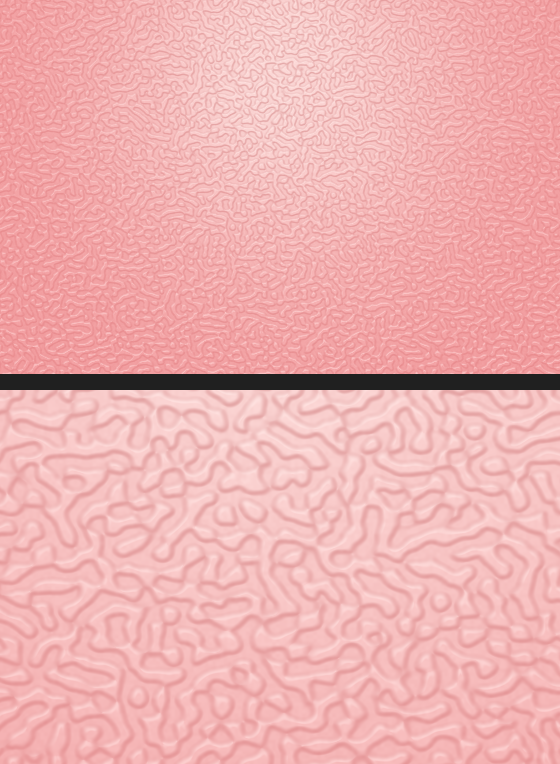
Top: the whole. Bottom: its middle third, enlarged.
Reproduce this texture procedurally as a Shadertoy shader.

```glsl
// Pink embossed leatherette: short raised worms with thin dark outlines under a soft glow.
// The worms are level sets of a sum of randomly turned wave packets, whose analytic
// gradient gives the distance to each outline and the direction of its slope.

#define CELLS 64.0          // wave packets per canvas height
#define STRETCH 0.83        // below 1 the worms run more horizontally
#define WAVE 4.7            // angular frequency of a packet, per cell
#define LEVEL 0.12          // height at which a worm begins
#define LINE_WIDTH 0.16     // outline half width, in cells
#define GROOVE 0.115        // outline darkness in the glow
#define SHINE 0.115         // brightness of slopes that face the light
#define GRAIN 0.022         // strength of the fine speckle
#define GLOW_CENTER vec2(0.51, 0.79)
#define GLOW_SPREAD vec2(0.11, 0.28)
#define RIM_COLOR vec3(0.945, 0.607, 0.616)
#define GLOW_COLOR vec3(0.980, 0.835, 0.828)

// Sineless hash: two values in 0..1 per lattice point
vec2 hash2(vec2 p) {
    vec3 q = fract(vec3(p.xyx) * vec3(0.1031, 0.1030, 0.0973));
    q += dot(q, q.yzx + 33.33);
    return fract((q.xx + q.yz) * q.zy);
}

// Smooth value noise in 0..1
float valueNoise(vec2 p) {
    vec2 i = floor(p), f = fract(p);
    f = f * f * (3.0 - 2.0 * f);
    float low = mix(hash2(i).x, hash2(i + vec2(1, 0)).x, f.x);
    float high = mix(hash2(i + vec2(0, 1)).x, hash2(i + vec2(1, 1)).x, f.x);
    return mix(low, high, f.y);
}

// Sum of wave packets: x is the height, yz its gradient
vec3 wormField(vec2 p) {
    vec2 cell = floor(p);
    vec3 field = vec3(0.0);
    for (int j = -2; j <= 2; j++)
    for (int i = -2; i <= 2; i++) {
        vec2 id = cell + vec2(i, j);
        vec2 d = p - id - hash2(id + 17.0);
        vec2 random = hash2(id + 191.0) * 6.28318;
        vec2 k = WAVE * vec2(cos(random.x), sin(random.x));
        float phase = dot(k, d) + random.y;
        float falloff = max(0.0, 1.0 - dot(d, d) * 0.25);
        float envelope = falloff * falloff;
        field.x += envelope * cos(phase);
        field.yz -= envelope * sin(phase) * k + falloff * cos(phase) * d;
    }
    return field;
}

// Bell curve around zero
float bell(float x, float width) {
    return exp(-x * x / (width * width));
}

void mainImage(out vec4 fragColor, in vec2 fragCoord) {
    vec2 uv = fragCoord / iResolution.xy;
    vec2 p = fragCoord / iResolution.y;
    float pixel = CELLS / iResolution.y;

    // Broad glow, slightly uneven
    vec2 offset = uv - GLOW_CENTER;
    float glow = exp(-dot(offset * offset, 1.0 / GLOW_SPREAD));
    glow *= 0.94 + 0.12 * valueNoise(p * 7.0);
    vec3 color = mix(RIM_COLOR, GLOW_COLOR, glow);

    // Signed distance to the worm edge, positive inside
    vec3 field = wormField(p * CELLS * vec2(STRETCH, 1.0) + 40.0);
    float steepness = sqrt(dot(field.yz, field.yz) + 1.5);
    float edge = (field.x - LEVEL) / steepness;
    float facing = -dot(field.yz, normalize(vec2(-0.25, 1.0))) / steepness;

    // Dark outlines, deeper on the slopes turned away from the light
    float width = sqrt(LINE_WIDTH * LINE_WIDTH + 0.1 * pixel * pixel);
    float groove = bell(edge + 0.03, width) * LINE_WIDTH / width;
    groove *= 0.85 - 0.45 * facing;
    color -= groove * GROOVE * mix(0.42, 1.15, glow) * vec3(0.5, 1.0, 0.97);

    // Light on the upper slopes, strongest away from the glow
    float shine = bell(edge - 0.15, 0.2) * smoothstep(0.0, 1.0, facing);
    shine *= mix(1.0, 0.45, glow) * mix(1.15, 0.75, uv.y);
    color += shine * SHINE * vec3(0.28, 1.0, 0.97);

    // Worm tops are a little lighter than the ground
    color += 0.018 * smoothstep(0.0, 0.3, edge) * vec3(0.4, 1.0, 1.0);

    // Fine speckle
    color += GRAIN * (valueNoise(p * 300.0) - 0.5) * vec3(0.5, 1.0, 1.0);

    fragColor = vec4(clamp(color, 0.0, 1.0), 1.0);
}
```
